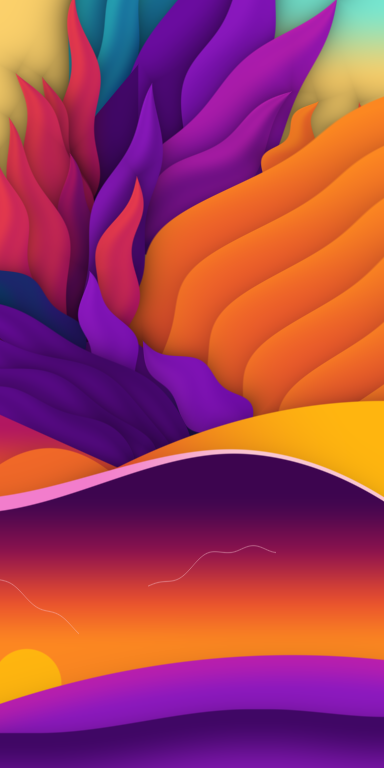
Write a WebGL 1 fragment shader that draws this background.

```glsl
precision highp float;
// Flame-like plumes of curling blades above rolling dunes and a sunset.
// Blades are tapered distance shapes on bent spines; ridges and dunes are
// layered curves, painted back to front with soft contact shadows.
uniform vec2 u_resolution;

const vec3 TEAL_SKY = vec3(0.47, 0.91, 0.82);
const vec3 GOLD_SKY = vec3(0.99, 0.82, 0.42);
const vec3 TEAL = vec3(0.16, 0.68, 0.72);
const vec3 BLUE = vec3(0.06, 0.33, 0.58);
const vec3 NAVY = vec3(0.16, 0.10, 0.45);
const vec3 PLUM = vec3(0.28, 0.03, 0.44);
const vec3 PURPLE = vec3(0.45, 0.05, 0.67);
const vec3 VIOLET = vec3(0.56, 0.10, 0.76);
const vec3 MAGENTA = vec3(0.72, 0.12, 0.68);
const vec3 CRIMSON = vec3(0.70, 0.09, 0.38);
const vec3 RED = vec3(0.92, 0.24, 0.29);
const vec3 EMBER = vec3(0.91, 0.31, 0.18);
const vec3 ORANGE = vec3(0.99, 0.53, 0.13);
const vec3 GOLD = vec3(1.0, 0.71, 0.06);
const vec3 PINK = vec3(0.95, 0.49, 0.80);
const vec3 PALE = vec3(0.98, 0.78, 0.82);
const vec3 NIGHT = vec3(0.24, 0.02, 0.31);
const float SHADOW = 0.28;
const float SHADOW_FALLOFF = 32.0;
const float BLADE_WAVE = 0.014;
const float RIDGE_WAVE = 0.02;

vec2 p;       // position: x 0..1, y 0..2
vec3 col;     // colour painted so far
float pixel;

float cover(float d) { return smoothstep(pixel, -pixel, d); }

// Shape with signed distance d over a soft shadow
void paint(float d, vec3 tint, float shadow) {
  col *= 1.0 - shadow * exp(-max(d, 0.0) * SHADOW_FALLOFF);
  col = mix(col, tint, cover(d));
}

// Tapered blade; spine holds root and tip, bend bows it to its left
void blade(vec4 spine, float width, float bend, vec3 dark, vec3 light) {
  vec2 axis = spine.zw - spine.xy, q = p - spine.xy;
  float len = length(axis);
  axis /= len;
  float t = dot(q, axis) / len;
  float u = clamp(t, 0.0, 1.0);
  float s = dot(q, vec2(-axis.y, axis.x)) - bend * sin(3.14 * u);
  s -= BLADE_WAVE * sin(u * 12.0 + spine.x * 20.0 + spine.w * 9.0);
  float h = 2.6 * width * sqrt(u) * (1.0 - u);
  float d = max(abs(s) - h, max(-t, t - 1.0) * len);
  float side = clamp(s / (h + 0.001), -1.0, 1.0);
  float tone = 0.15 + 0.7 * u + 0.3 * side + 0.1 * sin(5.0 * side + 9.0 * u);
  paint(d, mix(dark, light, clamp(tone, 0.0, 1.0)), SHADOW);
}

void plumes() {
  // Teal, purple and magenta fans
  blade(vec4(0.24, 1.42, 0.50, 2.35), 0.12, 0.0, BLUE, TEAL);
  blade(vec4(0.23, 1.45, 0.30, 2.35), 0.09, 0.0, BLUE, TEAL);
  blade(vec4(0.25, 1.62, 0.42, 2.25), 0.05, 0.02, BLUE, TEAL);
  blade(vec4(0.34, 1.40, 0.72, 2.35), 0.14, 0.0, PLUM, PURPLE);
  blade(vec4(0.50, 1.60, 0.75, 2.20), 0.08, 0.0, PURPLE, VIOLET);
  blade(vec4(0.34, 1.38, 0.87, 2.01), 0.12, -0.03, PURPLE, MAGENTA);
  blade(vec4(0.33, 1.36, 0.76, 1.76), 0.08, -0.02, PLUM, MAGENTA);
  // Red tongues
  float body = max(p.y - 1.40 - 1.2 * p.x, p.x - 0.36);
  paint(body, mix(CRIMSON, PLUM, smoothstep(0.12, 0.3, p.x)), 0.0);
  blade(vec4(0.20, 1.45, 0.20, 2.02), 0.05, -0.01, CRIMSON, RED);
  blade(vec4(0.20, 1.35, 0.12, 1.80), 0.06, 0.01, CRIMSON, RED);
  blade(vec4(0.19, 1.30, 0.05, 1.81), 0.07, -0.02, CRIMSON, RED);
  blade(vec4(0.20, 1.13, 0.17, 1.60), 0.06, -0.03, PLUM, CRIMSON);
  blade(vec4(0.14, 1.10, 0.01, 1.69), 0.06, -0.03, CRIMSON, RED);
  blade(vec4(0.05, 1.10, 0.0, 1.60), 0.06, 0.0, CRIMSON, RED);
}

void orangeRidges() {
  blade(vec4(0.70, 1.50, 0.82, 1.74), 0.05, -0.01, EMBER, ORANGE);
  blade(vec4(0.84, 1.52, 0.94, 1.73), 0.05, -0.01, RED, EMBER);
  for (int i = 0; i < 7; i++) {
    float k = float(i);
    float rise = max(p.y - 1.14 + 0.085 * k, 0.0);
    float depth = p.x - 0.31 - 0.1 * k - 2.0 * rise * rise;
    depth /= sqrt(1.0 + 16.0 * rise * rise);
    depth += RIDGE_WAVE * sin(p.y * 19.0 + k * 2.1);
    float glow = 0.75 * exp(-max(depth, 0.0) * 9.0) + 0.5 * (p.x + p.y - 1.95);
    paint(-depth, mix(EMBER, ORANGE, clamp(glow, 0.0, 1.0)), 0.12);
  }
}

void purpleLeaves() {
  blade(vec4(0.25, 1.15, 0.41, 1.78), 0.075, 0.0, PLUM, VIOLET);
  blade(vec4(0.29, 1.08, 0.36, 1.54), 0.055, 0.02, CRIMSON, RED);
  float body = max(p.y - 1.11, p.y - 0.905 + 0.75 * (p.x - 0.625));
  paint(body, mix(NAVY, PURPLE, smoothstep(0.85, 1.05, p.y)), SHADOW);
  blade(vec4(0.20, 1.05, -0.08, 1.33), 0.08, 0.0, NAVY, BLUE * 0.7);
  blade(vec4(0.64, 0.88, 0.37, 1.11), 0.07, 0.01, PURPLE, VIOLET);
  blade(vec4(0.32, 0.93, 0.22, 1.29), 0.065, -0.01, PURPLE, VIOLET);
  for (int i = 0; i < 4; i++) {
    float k = float(i);
    vec4 spine = vec4(0.5, 0.84, -0.22, 1.25) - k * vec4(0.05, 0.02, 0.0, 0.09);
    blade(spine, 0.065, -0.03, PLUM, PURPLE);
  }
}

void dunes(float x, float y) {
  paint(y - 0.92 + 0.45 * x, mix(EMBER, CRIMSON, smoothstep(0.76, 0.9, y)), 0.2);
  paint(y - 0.833 + 2.5 * pow(abs(x - 0.13), 2.0), mix(EMBER, ORANGE, 0.45), 0.1);
  float warmth = smoothstep(0.28, 0.95, x + 0.5 * (y - 0.85));
  paint(y - 0.956 + 0.36 * (1.0 - x) * (1.0 - x), mix(EMBER, GOLD, sqrt(warmth)), 0.2);

  // Pink crest and the sunset beneath it
  float fall = max(x - 0.6, 0.0);
  float crest = y - 0.70 - 0.13 * smoothstep(-0.1, 0.6, x) + 0.78 * fall * fall;
  paint(crest, mix(PINK, PALE, smoothstep(0.2, 0.7, x)), 0.08);
  vec3 dusk = mix(ORANGE, EMBER, smoothstep(0.31, 0.46, y));
  dusk = mix(dusk, CRIMSON * 0.8, smoothstep(0.41, 0.59, y));
  dusk = mix(dusk, NIGHT, smoothstep(0.53, 0.72, y));
  paint(crest + mix(0.038, 0.011, smoothstep(0.0, 0.65, x)), dusk, 0.0);

  // Fine wandering threads
  float wiggle = 0.009 * sin(x * 50.0);
  float right = abs(y - 0.47 - 0.1 * smoothstep(0.385, 0.6, x) - wiggle);
  float left = abs(y - 0.49 + 0.65 * x - wiggle);
  float thread = cover(right - 0.001) * step(0.385, x) * step(x, 0.72);
  thread += cover(left - 0.001) * step(x, 0.205);
  col = mix(col, PALE, 0.5 * thread);

  // Sun and foreground waves
  paint(length(p - vec2(0.07, 0.22)) - 0.09, GOLD, 0.0);
  float wave = y - 0.294 + 0.22 * (x - 0.76) * (x - 0.76);
  paint(wave, mix(MAGENTA, VIOLET, smoothstep(0.0, 0.1, -wave)), 0.06);
  float swell = y - 0.091 - 0.062 * smoothstep(0.1, 0.65, x) + 0.02 * smoothstep(0.7, 1.0, x);
  paint(swell, mix(PLUM, VIOLET, smoothstep(0.02, 0.18, -swell)) * 0.9, 0.15);
}

void main() {
  p = gl_FragCoord.xy / u_resolution * vec2(1.0, 2.0);
  pixel = 1.0 / u_resolution.x;
  float cool = smoothstep(1.78, 2.0, p.y) * smoothstep(0.3, 0.75, p.x);
  col = mix(GOLD_SKY, TEAL_SKY, cool);
  plumes();
  orangeRidges();
  purpleLeaves();
  dunes(p.x, p.y);
  gl_FragColor = vec4(col, 1.0);
}
```
